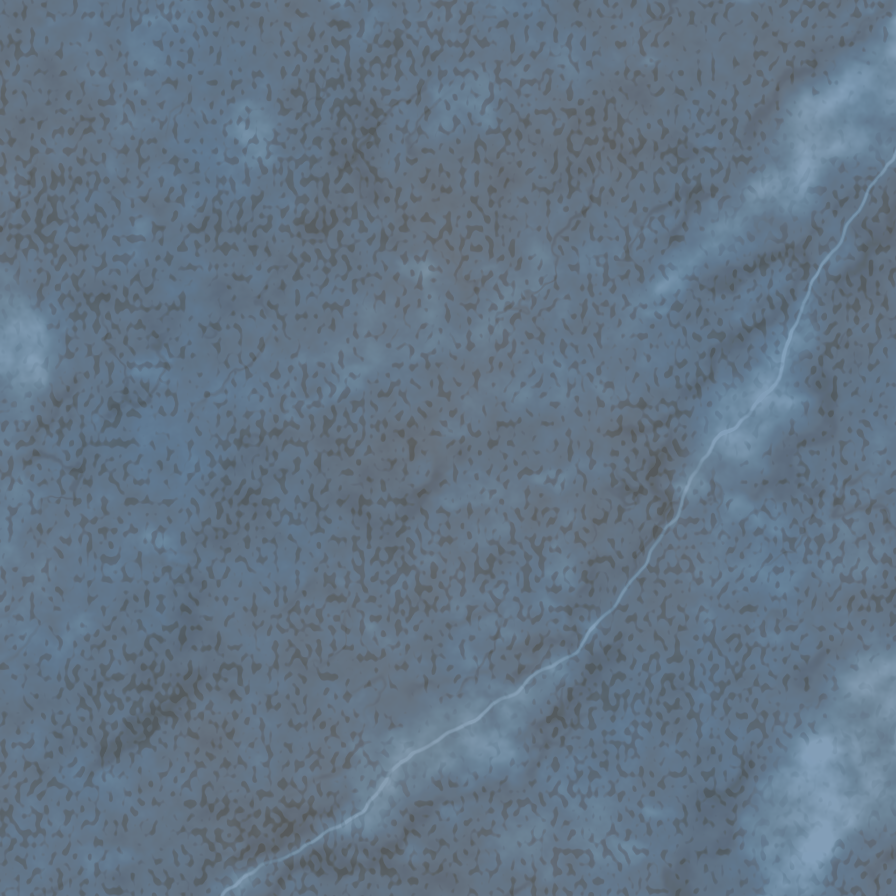
This texture is drawn by a WebGL 2 fragment shader. Its source:

```glsl
#version 300 es
precision highp float;

#define CLOUD_SCALE 4.5
#define MOTTLE_SCALE 26.0
#define GRAIN_SCALE vec2(125.0, 92.0)
#define GRAIN_DEPTH 1.65
#define CRACK_DEPTH 1.1
#define RIM_DEPTH 1.2
#define PATCH_LIGHT 1.55
#define VEIN_WIDTH 0.0022
#define VEIN_LIGHT 1.3
#define BASE_TONE 0.3

uniform vec2 u_resolution;
out vec4 fragColor;

// Stone colours from dark to light, and the tone at which each sits
const vec3 STONE[7] = vec3[7](
    vec3(0.33, 0.355, 0.37), vec3(0.36, 0.40, 0.43), vec3(0.37, 0.42, 0.48),
    vec3(0.39, 0.45, 0.51), vec3(0.39, 0.47, 0.55), vec3(0.42, 0.52, 0.60),
    vec3(0.52, 0.62, 0.71));
const float LEVEL[7] = float[7](-2.4, -1.44, -0.67, -0.1, 0.52, 1.23, 2.4);

vec2 gradient(vec2 cell) {
    uvec2 q = uvec2(ivec2(cell) + 4096);
    uint h = q.x * 73856093u ^ q.y * 19349663u;
    h = (h ^ (h >> 15)) * 2246822519u;
    h = (h ^ (h >> 13)) * 3266489917u;
    float angle = float((h ^ (h >> 16)) & 65535u) * 6.28318 / 65536.0;
    return vec2(cos(angle), sin(angle));
}

float noise(vec2 p) {
    vec2 i = floor(p), f = p - i;
    vec2 s = f * f * f * (f * (f * 6.0 - 15.0) + 10.0);
    vec2 e = vec2(1.0, 0.0);
    float low = mix(dot(gradient(i), f), dot(gradient(i + e), f - e), s.x);
    float high = mix(dot(gradient(i + e.yx), f - e.yx),
                     dot(gradient(i + 1.0), f - 1.0), s.x);
    return mix(low, high, s.y);
}

float fbm(vec2 p) {
    float sum = 0.0, amp = 0.8;
    for (int k = 0; k < 4; k++) {
        sum += amp * noise(p);
        p = mat2(1.6, 1.2, -1.2, 1.6) * p + 17.3;
        amp *= 0.52;
    }
    return sum;
}

vec3 stoneColor(float tone) {
    vec3 color = STONE[0];
    for (int k = 1; k < 7; k++)
        color = mix(color, STONE[k], clamp((tone - LEVEL[k - 1]) / (LEVEL[k] - LEVEL[k - 1]), 0.0, 1.0));
    return color;
}

float ellipse(vec2 p, vec2 radius) {
    return (length(p / radius) - 1.0) * min(radius.x, radius.y);
}

// Offset of the vein from its axis, at a distance along it
float veinPath(float along) {
    return 0.082 * sin(2.9 * along) + 0.045 * noise(vec2(along * 6.0, 3.7))
         + 0.012 * noise(vec2(along * 21.0, 8.2)) + 0.004 * noise(vec2(along * 60.0, 5.4));
}

void main() {
    vec2 uv = gl_FragCoord.xy / u_resolution;
    float pixel = 1.0 / u_resolution.y;

    // Diagonal frame: x runs along the vein, y across it
    vec2 fromStart = uv - vec2(0.26, 0.01);
    vec2 dia = vec2(dot(fromStart, vec2(0.681, 0.732)), dot(fromStart, vec2(0.732, -0.681)));

    float clouds = fbm(dia * CLOUD_SCALE * vec2(0.75, 1.3) + 5.1);
    float mottle = fbm(uv * MOTTLE_SCALE + 31.0);
    float ragged = 0.045 * fbm(uv * 13.0 + 9.0) + 0.008 * mottle;

    // Pale zones: swellings round the vein, a side band and two blotches
    float across = dia.y - veinPath(dia.x);
    float swell = 0.5 + 0.5 * cos(12.8 * (dia.x - 0.29));
    float halo = abs(across - 0.012 * swell) - 0.01 - 0.04 * swell * swell;
    float bandGrow = smoothstep(0.7, 1.1, dia.x);
    float band = abs(dia.y + 0.2 - 0.115 * dia.x) - 0.055 * bandGrow + 0.03 * (1.0 - smoothstep(0.65, 0.8, dia.x));
    float blotch = min(ellipse(dia - vec2(0.6, 0.42), vec2(0.24, 0.09)),
                       ellipse(uv - vec2(0.01, 0.63), vec2(0.06, 0.085)));
    float edge = min(min(halo, band), blotch) + ragged;
    float pale = 1.0 - smoothstep(-0.035, 0.012, edge);
    float rim = exp(-pow((edge - 0.021) / 0.011, 2.0))
              * smoothstep(-0.25, 0.25, noise(uv * 9.0 + 2.0) + 0.6 * mottle);

    // Dark, broken cracks drawn out along the diagonal
    float fold = noise(dia * vec2(5.0, 13.0) + 0.5 * fbm(uv * 12.0) + 60.0);
    float crack = (1.0 - smoothstep(0.0, 0.07, abs(fold + 0.08 * mottle)))
                * smoothstep(0.02, 0.3, noise(uv * 6.0 + 70.0)) * (1.0 - pale);

    // Small pale flecks
    float fleck = smoothstep(0.22, 0.62, fbm(uv * vec2(9.0, 12.0) + 45.0));

    // Fine dark grains, a little taller than wide, in drifts
    float drift = 0.3 * fbm(uv * 7.0 + 80.0) - 0.12 * clouds;
    float grain = smoothstep(0.07, 0.36, noise(uv * GRAIN_SCALE) + 0.25 * noise(uv * GRAIN_SCALE * 0.47 + 12.0) + drift);
    grain *= 1.0 - 0.8 * pale;

    float tone = BASE_TONE + 1.35 * clouds + 1.0 * mottle;
    tone += PATCH_LIGHT * pale * (0.75 + 0.9 * fbm(uv * 17.0 + 23.0)) + 1.1 * fleck;
    tone -= GRAIN_DEPTH * grain + CRACK_DEPTH * crack + RIM_DEPTH * rim;

    // Thin bright thread in the middle of the vein
    float soft = VEIN_WIDTH + pixel;
    float slope = (veinPath(dia.x + 0.003) - veinPath(dia.x - 0.003)) / 0.006;
    float thread = 1.0 - smoothstep(0.2 * VEIN_WIDTH, soft, abs(across) / sqrt(1.0 + slope * slope));
    thread *= 0.75 + 0.5 * noise(vec2(dia.x * 25.0, 1.5));
    tone = mix(tone, max(tone, 0.9) + VEIN_LIGHT, thread);

    // Slow drift between grey and blue stone
    float hue = noise(uv * 3.0 + 14.0) + 0.5 * noise(uv * 11.0 + 6.0);
    vec3 color = stoneColor(tone) + hue * vec3(-0.025, 0.004, 0.03);
    fragColor = vec4(color, 1.0);
}
```
